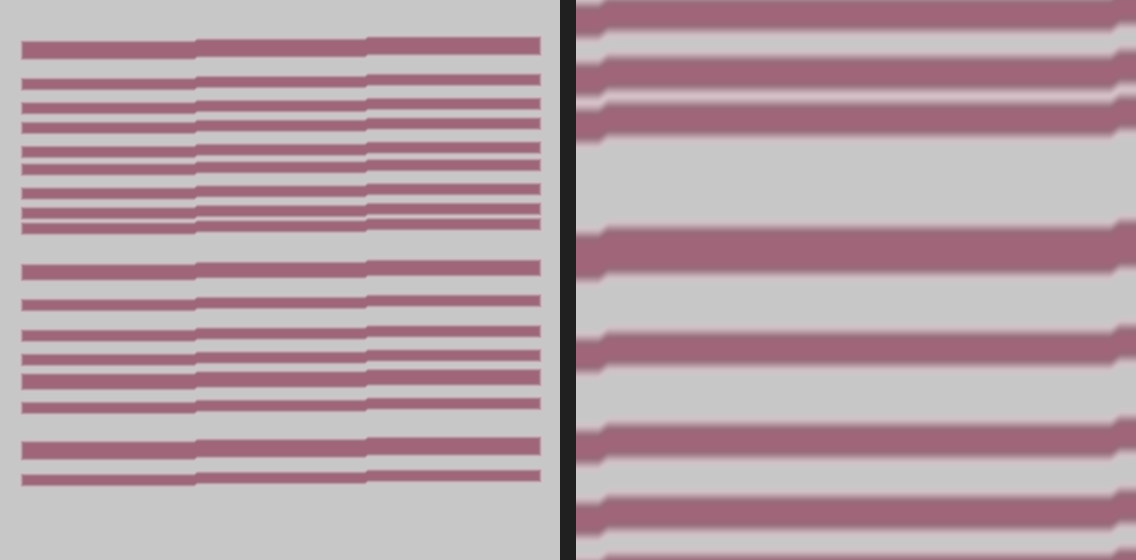
Left: the whole. Right: its middle third, enlarged.
This pattern is drawn by a WebGL 2 fragment shader. Its source:

```glsl
#version 300 es
precision highp float;
// Draws seventeen uneven rose bars on grey, rising in small steps over three columns.

#define UNITS 256.0          // layout units across the canvas
#define BAR_COUNT 17
#define MID_X 128.5          // centre of the bar block
#define HALF_LENGTH 118.5    // half the length of a bar
#define COLUMN_WIDTH 78.0    // distance between the two seams
#define STEP_RISE 1.0        // lift at each seam
#define EDGE_SOFT 1.05       // softness of the brightness edge
#define TINT_SOFT 2.2        // softness of the colour edge
#define GREY vec3(0.782)
#define ROSE vec3(0.63, 0.395, 0.475)

uniform vec2 u_resolution;
out vec4 fragColor;

// Each bar: distance of its centre from the top, thickness
const vec2 BARS[BAR_COUNT] = vec2[BAR_COUNT](
    vec2(23.0, 8.0), vec2(38.5, 5.0), vec2(49.5, 5.0), vec2(58.5, 5.0),
    vec2(69.5, 5.0), vec2(77.5, 5.0), vec2(88.5, 5.0), vec2(97.5, 5.0),
    vec2(104.5, 5.0), vec2(124.5, 7.0), vec2(139.5, 5.0), vec2(153.5, 5.0),
    vec2(164.5, 5.0), vec2(174.5, 7.0), vec2(186.5, 5.0), vec2(206.0, 8.0),
    vec2(219.5, 5.0));

float boxDistance(vec2 p, vec2 halfSize) {
    vec2 d = abs(p) - halfSize;
    return length(max(d, 0.0)) + min(max(d.x, d.y), 0.0);
}

float coverage(float dist, float softness) {
    return 1.0 - smoothstep(-softness, softness, dist);
}

// Height gained after crossing the seams, from left to right
float columnLift(float x) {
    float halfColumn = 0.5 * COLUMN_WIDTH;
    return STEP_RISE * (smoothstep(-1.0, 1.0, x + halfColumn)
                      + smoothstep(-1.0, 1.0, x - halfColumn));
}

void main() {
    vec2 p = gl_FragCoord.xy / u_resolution * UNITS;
    float pixel = UNITS / min(u_resolution.x, u_resolution.y);
    float x = p.x - MID_X;
    float depth = UNITS - p.y + columnLift(x);

    // Brightness and tint are gathered apart, so a faint rose halo remains
    float shade = 0.0;
    float tint = 0.0;
    for (int i = 0; i < BAR_COUNT; i++) {
        float dist = boxDistance(vec2(x, depth - BARS[i].x),
                                 vec2(HALF_LENGTH, 0.5 * BARS[i].y));
        shade = max(shade, coverage(dist, max(EDGE_SOFT, pixel)));
        tint += coverage(dist, max(TINT_SOFT, pixel));
    }

    // Join the shaded grey with the rose hue
    float roseLuma = dot(ROSE, vec3(0.299, 0.587, 0.114));
    vec3 color = mix(GREY, vec3(roseLuma), shade)
               + (ROSE - roseLuma) * min(tint, 1.0);
    fragColor = vec4(color, 1.0);
}
```
